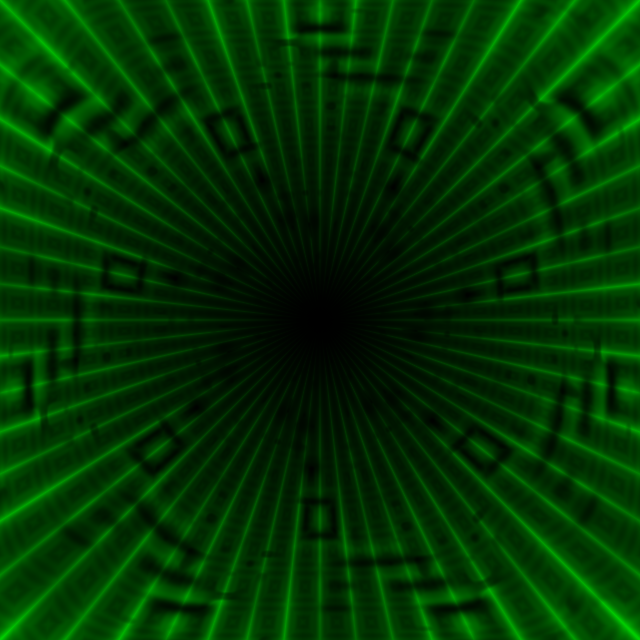
This background is drawn by a WebGL 2 fragment shader. Its source:

```glsl
#version 300 es
precision highp float;
// Green circuit tunnel: a sevenfold polar grid of glowing rays around a dark core.
// Square rings, stepped bars and shadow spots are placed in wrapped lane/depth space,
// then fine nested rectangles and periodic value noise add the circuit texture.
uniform vec2 u_resolution;
out vec4 outColor;

const float TAU = 6.2831853;
const float SECTORS = 7.0;
const float LANES = 8.0;

float hash(vec2 p) {
    vec3 q = fract(vec3(p.xyx) * 0.1031);
    q += dot(q, q.yzx + 33.33);
    return fract((q.x + q.y) * q.z);
}

// Value noise that repeats along x
float noise(vec2 p, float period) {
    vec2 cell = floor(p);
    vec2 f = smoothstep(0.0, 1.0, fract(p));
    float x0 = mod(cell.x, period);
    float x1 = mod(cell.x + 1.0, period);
    float low = mix(hash(vec2(x0, cell.y)), hash(vec2(x1, cell.y)), f.x);
    float high = mix(hash(vec2(x0, cell.y + 1.0)), hash(vec2(x1, cell.y + 1.0)), f.x);
    return mix(low, high, f.y);
}

// Lane offset from a centre, wrapped inside one sector
vec2 offsetFrom(vec2 p, vec2 centre) {
    float lane = mod(p.x - centre.x + 0.5 * LANES, LANES) - 0.5 * LANES;
    return vec2(lane, p.y - centre.y);
}

float bump(float x, float width) {
    return exp(-x * x / (width * width));
}

// Soft bar lying across the rays
float bar(vec2 p, vec2 centre, float halfLength, float thickness) {
    vec2 d = abs(offsetFrom(p, centre));
    return bump(d.y, thickness) * (1.0 - smoothstep(halfLength - 0.3, halfLength + 0.3, d.x));
}

// x: glow of core and outline, y: shadow of the inner ring
vec2 squareRing(vec2 p, vec2 centre, float depthSize) {
    vec2 d = abs(offsetFrom(p, centre));
    d.y /= depthSize;
    float reach = max(d.x, d.y);
    float corner = smoothstep(0.3, 0.65, min(d.x, d.y));
    float glow = 0.8 * bump(length(d), 0.4) + 0.4 * bump(reach - 0.98, 0.2);
    return vec2(glow, bump(reach - 0.62, 0.17) * (1.0 - 0.6 * corner));
}

// Depth goes from round near the core to nearly square at the border
float tunnelDepth(vec2 p) {
    vec2 a = abs(p) + 1e-4;
    float power = 2.0 + 3.0 * pow(min(max(a.x, a.y), 1.1), 3.5);
    return pow(pow(a.x, power) + pow(a.y, power), 1.0 / power);
}

// Nested rectangles in each small panel
float panels(vec2 p) {
    vec2 d = abs(fract(p) - 0.5);
    return cos(max(d.x, d.y) * TAU * 4.0);
}

void main() {
    vec2 pos = (2.0 * gl_FragCoord.xy - u_resolution) / min(u_resolution.x, u_resolution.y);
    float radius = length(pos);
    float angle = atan(pos.y, pos.x + 1e-6);
    float lane = (0.25 - angle / TAU) * SECTORS * LANES;
    vec2 grid = vec2(lane, tunnelDepth(pos));

    // Rays on every lane border, uneven along their length
    float rayDistance = abs(fract(lane + 0.5) - 0.5);
    float rayPower = 0.6 + 0.6 * noise(vec2(floor(lane + 0.5), grid.y * 5.0), LANES);
    float ray = exp(-7.0 * rayDistance) * rayPower;

    // Square rings: the outer one is only lit, the inner one has a dark frame
    vec2 outerRing = squareRing(grid, vec2(0.0, 0.96), 0.08);
    vec2 innerRing = squareRing(grid, vec2(4.0, 0.62), 0.085);
    float glow = outerRing.x + innerRing.x;
    float shadow = 0.7 * innerRing.y + 0.2 * outerRing.y;

    // Staircase of dark bars with bright inner edges
    for (int i = 0; i < 3; i++) {
        float s = float(i);
        shadow += 0.65 * bar(grid, vec2(0.75 * s, 0.913 - 0.077 * s), 0.8 + 0.12 * s, 0.017);
        glow += 0.6 * bar(grid, vec2(s, 0.878 - 0.08 * s), 1.05, 0.02);
        shadow += 0.5 * bar(grid, vec2(3.5 - 0.25 * s, 0.9 - 0.07 * s), 0.5, 0.017);
    }

    // Shadow spots around the core
    shadow += 0.65 * bar(grid, vec2(4.5, 0.46), 0.6, 0.03);
    shadow += 0.6 * bar(grid, vec2(-0.7, 0.31), 0.7, 0.035);
    shadow += 0.6 * bar(grid, vec2(-2.8, 0.33), 0.7, 0.035);

    // Irregular short dashes and fine panels
    float dashes = noise(grid * vec2(2.0, 30.0), 2.0 * LANES);
    float patches = noise(grid * vec2(1.0, 9.0) + vec2(0.0, 17.0), LANES);
    shadow += 0.5 * smoothstep(0.65, 0.95, dashes) * smoothstep(0.3, 0.7, patches);
    float detail = 1.0 + 0.1 * panels(grid * vec2(1.0, 9.0)) * smoothstep(0.2, 0.6, radius);

    // Light grows outward from the black core
    float fill = (0.155 + 0.07 * patches) * detail;
    float light = fill + 0.35 * ray + 0.18 * glow;
    light *= 1.0 - 0.9 * min(shadow, 1.0);
    float green = light * radius * smoothstep(-0.05, 0.25, radius);
    outColor = vec4(0.0, clamp(green, 0.0, 0.8), 0.0, 1.0);
}
```
